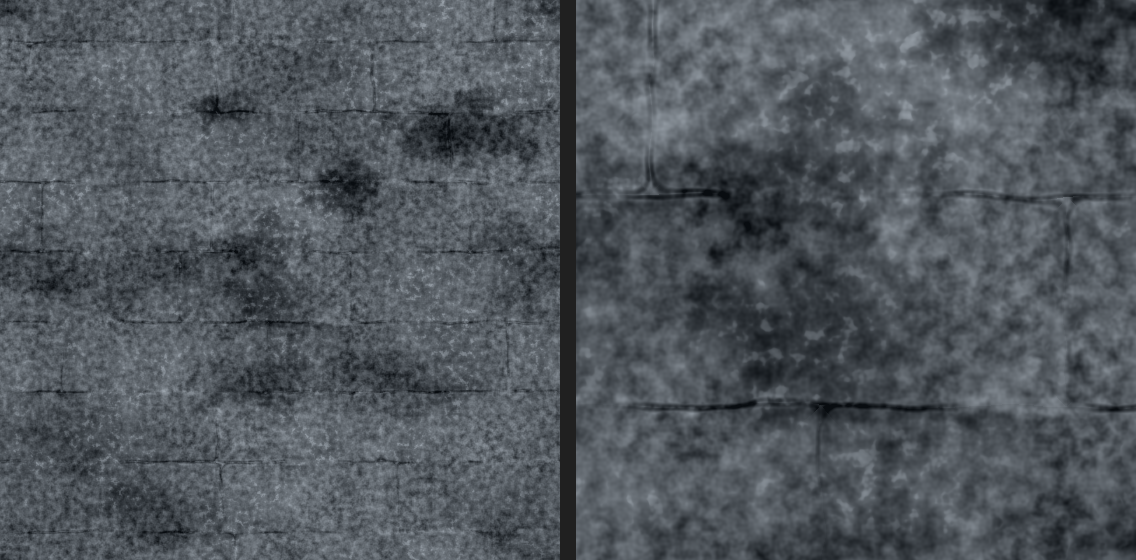
Left: the whole. Right: its middle third, enlarged.
Give the GLSL for this texture, as a Shadertoy shader.

```glsl
// Weathered blue-grey block wall: eight courses of uneven stones with patchy joints and sooty stains.
#define ROWS 8.0
#define ROW_SHIFT 0.6
#define JOINTS_PER_ROW 3
#define STAINS 12
#define BASE_TONE 0.365
#define MORTAR_WIDTH 0.0045
#define CRACK_WIDTH 0.0014
#define CRACK_DEPTH 0.19
#define STAIN_DEPTH 0.20
#define GRAIN 0.17

vec2 hash2(vec2 p) {
    vec3 q = fract(p.xyx * vec3(0.1031, 0.1030, 0.0973));
    q += dot(q, q.yzx + 33.33);
    return fract((q.xx + q.yz) * q.zy);
}

float cornerGradient(vec2 cell, vec2 offset, vec2 period, float seed) {
    float angle = 6.2832 * hash2(mod(cell, period) + seed * 17.3 + 1.0).x;
    return dot(vec2(cos(angle), sin(angle)), offset);
}

// Gradient noise that tiles over the canvas; freq is cells per canvas.
float noise(vec2 uv, vec2 freq, float seed) {
    vec2 p = uv * freq, i = floor(p), f = p - i;
    vec2 u = f * f * f * (f * (f * 6.0 - 15.0) + 10.0);
    vec2 e = vec2(1.0, 0.0);
    float low = mix(cornerGradient(i, f, freq, seed), cornerGradient(i + e, f - e, freq, seed), u.x);
    float high = mix(cornerGradient(i + e.yx, f - e.yx, freq, seed),
                     cornerGradient(i + 1.0, f - 1.0, freq, seed), u.x);
    return mix(low, high, u.y);
}

float fbm(vec2 uv, vec2 freq, int octaves, float seed) {
    float sum = 0.0, amp = 1.0;
    for (int i = 0; i < octaves; i++) {
        sum += amp * noise(uv, freq, seed + float(i));
        freq *= 2.0;
        amp *= 0.6;
    }
    return sum;
}

float wrapSigned(float x) { return x - floor(x + 0.5); }

float band(float d, float width, float blur) {
    return 1.0 - smoothstep(width - blur, width + blur, d);
}

// Dark elongated blotches with ragged edges.
float stains(vec2 uv, float ragged) {
    float amount = 0.0;
    for (int i = 0; i < STAINS; i++) {
        vec2 center = hash2(vec2(float(i) * 3.7 + 5.0, 41.0));
        vec2 shape = hash2(vec2(float(i) * 5.1 + 9.0, 83.0));
        vec2 radius = mix(0.05, 0.12, shape.x) * vec2(1.0, 0.55);
        vec2 delta = uv - center;
        delta -= floor(delta + 0.5);
        float d = length(delta / radius) + 0.75 * ragged;
        amount = max(amount, mix(0.4, 1.0, shape.y) * (1.0 - smoothstep(0.25, 1.25, d)));
    }
    return amount;
}

void mainImage(out vec4 fragColor, in vec2 fragCoord) {
    vec2 uv = fragCoord / iResolution.xy;
    float pixel = 1.0 / iResolution.y;

    // Slightly crooked courses
    vec2 bent = uv + 0.005 * vec2(fbm(uv, vec2(16.0), 3, 3.0), fbm(uv, vec2(12.0), 3, 8.0));
    float course = bent.y * ROWS + ROW_SHIFT;
    float row = mod(floor(course), ROWS);
    float bedDist = abs(wrapSigned(course)) / ROWS;

    // Nearest upright joint, and the stone to its right
    float uprightDist = 1.0, leftGap = 2.0, stone = 0.0, uprightWear = 1.0;
    float rowStart = hash2(vec2(row + 2.0, 19.0)).x;
    for (int i = 0; i < JOINTS_PER_ROW; i++) {
        vec2 h = hash2(vec2(row * 7.0 + 3.0, float(i) * 11.0 + 6.0));
        float gap = fract(bent.x - rowStart - (float(i) + 0.75 * h.x) / float(JOINTS_PER_ROW));
        float d = abs(wrapSigned(gap));
        if (d < uprightDist) { uprightDist = d; uprightWear = mix(0.35, 1.0, h.y); }
        if (gap < leftGap) { leftGap = gap; stone = h.y; }
    }

    // Rounded stone corners from a smooth minimum
    float blend = max(0.012 - abs(bedDist - uprightDist), 0.0);
    float jointDist = min(bedDist, uprightDist) - blend * blend / 0.048;
    float wear = bedDist < uprightDist ? 1.0 : uprightWear;

    // Stone surface: clouds, streaks, grain
    float clouds = fbm(uv, vec2(4.0), 5, 20.0);
    float patches = fbm(uv, vec2(7.0), 4, 30.0);
    float mottle = fbm(uv, vec2(28.0), 4, 40.0);
    float grain = fbm(uv, vec2(80.0), 3, 50.0);
    float streaks = fbm(uv, vec2(36.0, 5.0), 3, 60.0);
    float tone = BASE_TONE + 0.045 * (stone - 0.5);
    tone += 0.09 * clouds + 0.07 * mottle + 0.035 * streaks;
    tone += GRAIN * grain * (0.75 + 0.5 * smoothstep(-0.3, 0.4, patches));

    // Pits and pale scuffs gather in patches
    tone -= 0.10 * smoothstep(0.1, 0.5, mottle + 0.4 * grain) * smoothstep(-0.1, 0.4, patches);
    tone += 0.08 * smoothstep(0.15, 0.55, grain - 0.3 * mottle) * smoothstep(0.0, 0.4, -patches);

    // Joints: soft shade, worn pale mortar, broken dark crack
    float mortarWear = smoothstep(-0.25, 0.3, fbm(uv, vec2(9.0), 3, 70.0) + 0.3 * grain);
    float crackWear = smoothstep(-0.2, 0.25, fbm(uv, vec2(8.0), 3, 80.0));
    tone -= 0.035 * wear * exp(-90.0 * max(jointDist, 0.0));
    tone += 0.095 * wear * mortarWear * band(jointDist, MORTAR_WIDTH, 0.002 + pixel);
    float crackDist = abs(jointDist - 0.0015 * mortarWear);
    tone -= CRACK_DEPTH * wear * crackWear * band(crackDist, CRACK_WIDTH, 0.0006 + pixel);

    // Soot: broad haze and separate blotches
    float haze = smoothstep(0.05, 0.65, fbm(uv, vec2(3.0, 5.0), 5, 90.0));
    float soot = stains(uv, mottle + 0.6 * patches);
    tone -= 0.10 * haze + STAIN_DEPTH * soot * (0.85 + 0.5 * mottle);

    tone = clamp(tone, 0.03, 0.62);
    vec3 slate = vec3(tone, 1.03 * tone + 0.015, 1.06 * tone + 0.03);
    fragColor = vec4(slate, 1.0);
}
```
